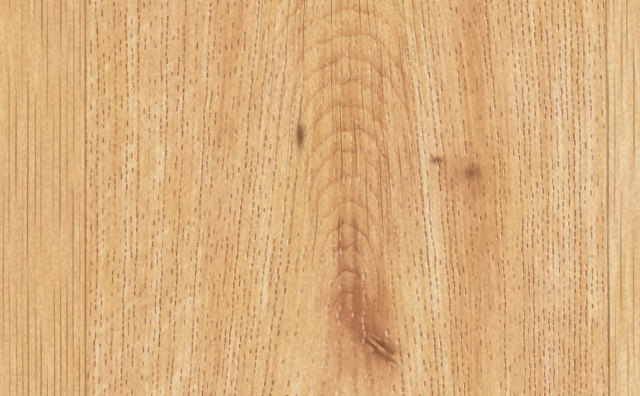
Give the GLSL for this texture, as a WebGL 2 fragment shader.

```glsl
#version 300 es
precision highp float;
uniform vec2 u_resolution;
out vec4 fragColor;

float hash(vec2 p) {
  vec3 q = fract(p.xyx * vec3(0.1031, 0.103, 0.0973));
  q += dot(q, q.yzx + 33.33);
  return fract((q.x + q.y) * q.z);
}

float noise(vec2 p) {
  vec2 i = floor(p), f = fract(p);
  f = f * f * (3.0 - 2.0 * f);
  return mix(mix(hash(i), hash(i + vec2(1, 0)), f.x),
             mix(hash(i + vec2(0, 1)), hash(i + vec2(1, 1)), f.x), f.y);
}

float fbm(vec2 p) {
  float sum = 0.0, amp = 0.53;
  for (int i = 0; i < 4; i++, amp *= 0.5) {
    sum += amp * noise(p);
    p = p * 2.03 + 17.3;
  }
  return sum;
}

// Soft elliptical spot
float blob(vec2 p, vec2 center, vec2 radius) {
  vec2 d = (p - center) / radius;
  return exp(-dot(d, d));
}

// Chains of short dashes: one chain per column, random gaps
float pores(vec2 q, float width, float density) {
  float column = floor(q.x);
  q.y += 9.0 * hash(vec2(column, 3.0));
  vec2 id = vec2(column, floor(q.y));
  vec2 f = fract(q) - 0.5;
  f.x += 0.25 * (hash(id + 7.0) - 0.5);
  float len = 0.25 + 0.25 * hash(id + 13.0);
  float dash = 1.0 - smoothstep(0.0, width + fwidth(q.x) * 0.5, abs(f.x));
  dash *= 1.0 - smoothstep(len - 0.15, len + 0.1, abs(f.y));
  return dash * step(hash(id + 29.0), density) * (0.5 + 0.7 * hash(id + 5.0));
}

// Pale wood to brown over a darkness of 0 to 1
vec3 woodColor(float t) {
  vec3 c = mix(vec3(0.91, 0.80, 0.63), vec3(0.875, 0.705, 0.49), smoothstep(-0.05, 0.38, t));
  c = mix(c, vec3(0.83, 0.62, 0.415), smoothstep(0.38, 0.66, t));
  return mix(c, vec3(0.70, 0.46, 0.31), smoothstep(0.66, 1.15, t));
}

void main() {
  vec2 p = gl_FragCoord.xy / u_resolution.y;
  p.x *= 1.62 * u_resolution.y / u_resolution.x;
  float wobble = fbm(p * vec2(5.0, 3.0)) - 0.5;

  // Grain lines spread around the heart toward the bottom
  float dx = p.x - 0.882 + 0.03 * (p.y - 0.5) * (p.y - 0.5);
  float grain = dx - 0.7 * (1.0 - p.y) * dx * exp(-dx * dx * 10.0) + 0.015 * wobble;
  grain += 0.003 * noise(p * vec2(24.0, 14.0));
  float plank = 1.0 - smoothstep(0.213, 0.219, p.x);
  float rightX = p.x + 0.008 * (p.y - 0.5) - 1.538;
  plank = max(plank, smoothstep(-0.003, 0.003, rightX));
  float heart = exp(-pow(abs(dx) / (0.1 + 0.13 * p.y), 4.0));

  // Broad tone and streaks
  float t = 0.4 * (fbm(vec2(grain * 24.0, p.y * 1.3)) - 0.5);
  t += 0.4 * (fbm(vec2(grain * 80.0, p.y * 3.0 + 5.0)) - 0.5);
  t = 0.32 + t * (1.0 - 0.7 * plank) + 0.15 * wobble;
  t += 0.3 * (noise(vec2(grain * 150.0, p.y * 12.0)) - 0.5);
  t += 0.18 * heart * (1.0 - 0.6 * smoothstep(0.7, 1.0, p.y));
  t += 0.2 * blob(p, vec2(0.6, 0.88), vec2(0.07, 0.35));
  t += 0.2 * blob(p, vec2(1.2, 0.85), vec2(0.05, 0.4));
  t += 0.2 * blob(p, vec2(1.21, 0.35), vec2(0.12, 0.3));
  t += 0.14 * blob(p, vec2(0.92, 0.2), vec2(0.13, 0.25));
  t -= 0.18 * blob(p, vec2(0.68, 0.6), vec2(0.06, 0.4));
  t -= 0.24 * blob(p, vec2(1.1, 0.78), vec2(0.035, 0.25));
  t -= 0.2 * blob(p, vec2(1.08, 0.3), vec2(0.06, 0.25));
  t -= 0.14 * blob(p, vec2(1.46, 0.6), vec2(0.2, 0.6)) + 0.1 * plank * step(1.0, p.x);

  // Pale ray flecks on the left
  vec2 ray = mat2(0.77, -0.64, 0.64, 0.77) * p;
  float fleck = smoothstep(0.55, 0.82, noise(ray * vec2(14.0, 60.0)));
  t -= 0.14 * fleck * smoothstep(0.2, 0.25, p.x) * (1.0 - smoothstep(0.45, 0.6, p.x));

  // Nested arches, narrowing toward the bottom
  float q = dx / (0.02 + 0.13 * p.y);
  float ragged = noise(p * vec2(55.0, 30.0)) - 0.5;
  float rise = p.y + 0.085 * q * q + 0.016 * ragged + 0.03 * wobble;
  float phase = fract(rise * 16.67 - 0.17);
  float inArch = exp(-pow(abs(q) / 1.8, 4.0)) * smoothstep(0.16, 0.3, p.y);
  float edge = smoothstep(0.0, 0.1, phase) * exp(-phase * 6.0) * (0.5 + noise(p * 25.0));
  t += inArch * (0.5 * edge - 0.07 + 0.1 * (1.0 - phase));

  // Knots and their stains
  float rough = 0.4 + 1.2 * fbm(vec2(grain * 60.0, p.y * 22.0));
  t += 0.36 * rough * blob(p, vec2(0.95, 0.15), vec2(0.07, 0.1));
  t += 0.4 * rough * blob(p, vec2(0.89, 0.23), vec2(0.05, 0.07));
  t += 0.2 * blob(p, vec2(0.88, 0.39), vec2(0.05, 0.1));
  t += 0.36 * rough * blob(p, vec2(1.2, 0.55), vec2(0.06, 0.06));
  t += 0.2 * blob(p, vec2(1.12, 0.57), vec2(0.05, 0.04));
  vec3 color = woodColor(min(t, 1.15));
  color.b += 0.06 * (fbm(p * vec2(7.0, 4.0) + 30.0) - 0.42);

  float knot = blob(p, vec2(0.761, 0.655), vec2(0.01, 0.03));
  knot += 0.8 * blob(p, vec2(1.107, 0.595), vec2(0.016, 0.009));
  knot += 0.6 * blob(p, vec2(1.193, 0.563), vec2(0.02, 0.014));
  vec2 slash = mat2(0.8, 0.6, -0.6, 0.8) * (p - vec2(0.963, 0.122));
  float split = smoothstep(0.2, 0.7, noise(slash * vec2(40.0, 130.0)));
  knot += 1.1 * split * blob(slash, vec2(0.0), vec2(0.05, 0.026));
  color = mix(color, vec3(0.44, 0.25, 0.17), 0.75 * clamp(knot * rough, 0.0, 1.0));

  // Pore chains in faint grooves, with glints
  vec2 cell = vec2(grain * 66.0 + 200.0, p.y * 56.0);
  float chain = hash(vec2(floor(cell.x), 51.0));
  float groove = 1.0 - smoothstep(0.0, 0.3, abs(fract(cell.x) - 0.5));
  float dash = pores(cell, 0.16, 0.15 + 0.8 * chain) + 0.25 * chain * groove;
  dash *= (1.0 - plank) * (1.0 - 0.5 * heart);
  color = mix(color, vec3(0.60, 0.37, 0.25), 0.6 * dash);
  float glint = pores(cell + vec2(0.25, 0.3), 0.1, 0.4 * chain) * (1.0 - plank);
  glint *= smoothstep(0.4, 0.6, p.x);
  glint += inArch * edge * smoothstep(0.6, 0.9, noise(p * 210.0));
  color = mix(color, vec3(0.95, 0.86, 0.79), 0.55 * min(glint, 1.0));

  // Long hairlines in the heart
  float strand = pores(vec2(grain * 45.0 + 90.0, p.y * 4.0), 0.06, 0.85);
  color = mix(color, vec3(0.53, 0.32, 0.21), 0.5 * strand * heart * smoothstep(0.25, 0.45, p.y));

  // Fine straight lines of the side planks, then the seams
  float fine = pores(vec2(p.x * 62.0 + 0.2 * wobble, p.y * 2.0), 0.13, 0.95);
  color *= 1.0 - plank * vec3(0.17, 0.23, 0.29) * fine;
  float seam = exp(-pow((p.x - 0.216) / 0.0025, 2.0)) + exp(-pow(rightX / 0.0025, 2.0));
  color = mix(color, vec3(0.56, 0.37, 0.22), 0.5 * seam);
  color *= 0.95 + 0.1 * noise(p * vec2(240.0, 150.0));
  fragColor = vec4(color, 1.0);
}
```
